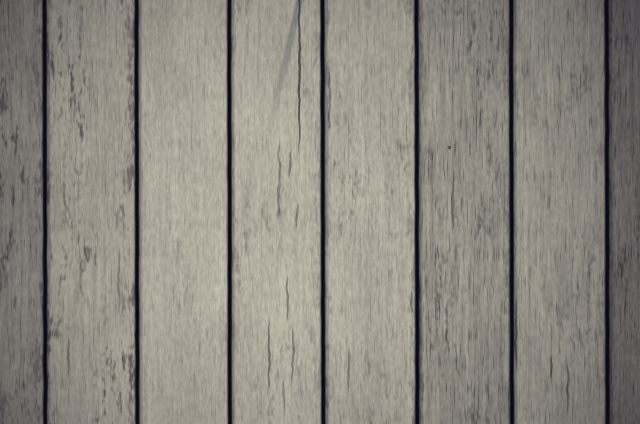
Reproduce this texture procedurally as a Shadertoy shader.

```glsl
// Weathered vertical deck boards with dark gaps, stains, cracks and a vignette.
#define FIRST_GAP 0.0703      // x of the first gap, in canvas widths
#define BOARD_WIDTH 0.1432
#define WIDENING 0.00355      // slow growth of board width to the right
#define GAP_HALF 0.0031
#define BEVEL 0.0050
#define GRAIN 0.13
#define STAIN 0.46
#define CRACKS 20
#define VIGNETTE vec2(1.25, 1.20)
#define SHADOW_COLOR vec3(0.045, 0.045, 0.095)
#define WOOD_COLOR vec3(0.71, 0.69, 0.63)

// Per board: tone, stain amount, streak amount
const vec3 BOARDS[8] = vec3[8](
    vec3(0.86, 0.75, 1.1), vec3(1.00, 1.00, 0.9),
    vec3(1.02, 0.25, 0.6), vec3(1.01, 0.40, 0.6),
    vec3(0.98, 0.55, 0.8), vec3(0.88, 0.55, 1.4),
    vec3(0.99, 0.45, 1.2), vec3(0.76, 0.50, 1.3));

vec2 hash2(vec2 p) {
    vec3 q = fract(p.xyx * vec3(0.1031, 0.1030, 0.0973));
    q += dot(q, q.yzx + 33.33);
    return fract((q.xx + q.yz) * q.zy);
}

float cornerGradient(vec2 cell, vec2 offset) {
    float angle = 6.2832 * hash2(cell).x;
    return dot(vec2(cos(angle), sin(angle)), offset);
}

float noise(vec2 p) {
    vec2 c = floor(p), f = fract(p), e = vec2(0.0, 1.0);
    vec2 u = f * f * f * (f * (f * 6.0 - 15.0) + 10.0);
    return 1.4 * mix(
        mix(cornerGradient(c, f), cornerGradient(c + e.yx, f - e.yx), u.x),
        mix(cornerGradient(c + e, f - e), cornerGradient(c + 1.0, f - 1.0), u.x), u.y);
}

float fbm(vec2 p) {
    float sum = 0.0, amp = 0.55;
    for (int i = 0; i < 4; i++) {
        sum += amp * noise(p);
        p = p * 2.03 + 17.3;
        amp *= 0.55;
    }
    return sum;
}

// Thin wandering line along the grain, tapered at both ends
float crack(vec2 p, vec2 center, float halfLength, float seed, float aa) {
    float along = abs(p.y - center.y) / halfLength;
    float path = center.x + 0.004 * fbm(vec2(p.y * 22.0, seed * 7.3));
    float width = 0.0009 * (1.0 - along);
    float line = 1.0 - smoothstep(width, width + aa, abs(p.x - path));
    return line * (1.0 - smoothstep(0.6, 1.0, along));
}

void mainImage(out vec4 fragColor, in vec2 fragCoord) {
    vec2 p = fragCoord / iResolution.x;
    float height = iResolution.y / iResolution.x;
    float aa = 1.2 / iResolution.x;

    // Board layout, with edges that waver slightly
    float k = (p.x - FIRST_GAP + 0.002 * (p.y - 0.33)) / BOARD_WIDTH;
    k -= WIDENING * k * k;
    k += 0.004 * noise(vec2(p.y * 25.0, floor(k + 0.5) * 9.7));
    float id = floor(k), across = fract(k);
    float left = across * BOARD_WIDTH, right = (1.0 - across) * BOARD_WIDTH;
    vec3 board = BOARDS[int(clamp(id + 1.0, 0.0, 7.0))];
    vec2 q = p + vec2(id * 3.17, id * 5.71);

    // Wood grain: broad mottling, long streaks, fine pores
    q.x += 0.003 * noise(q * vec2(9.0, 5.0));
    float value = board.x + 0.09 * fbm(q * vec2(16.0, 6.0));
    value += GRAIN * board.z * fbm(q * vec2(150.0, 7.0));
    value += GRAIN * fbm(q * vec2(210.0, 70.0));
    float pores = noise(q * vec2(330.0, 24.0));
    value -= 0.16 * board.z * smoothstep(0.25, 0.75, pores);

    // Dark ragged stains, gathered in patches and near board edges
    float patches = smoothstep(-0.25, 0.45, noise(q * vec2(15.0, 5.0)));
    float edgeWear = smoothstep(0.78, 0.98, across) + smoothstep(0.14, 0.02, across);
    float ragged = fbm(q * vec2(75.0, 17.0)) + 0.35 * noise(q * vec2(200.0, 90.0));
    float stain = smoothstep(0.02, 0.60, ragged + 0.14 * edgeWear);
    value -= STAIN * board.y * stain * max(patches, 0.8 * edgeWear);

    // Cracks, densest left of the middle
    float cracks = crack(p, vec2(0.468, 0.56), 0.16, 3.0, aa);
    for (int i = 0; i < CRACKS; i++) {
        float n = float(i);
        vec2 h = hash2(vec2(n + 2.0, 41.0)), g = hash2(vec2(n, 97.0));
        float spread = 2.0 * h.x - 1.0;
        vec2 center = vec2(0.45 + 0.5 * spread * abs(spread), h.y * height);
        cracks = max(cracks, (0.4 + 0.4 * g.y) * crack(p, center, 0.015 + 0.05 * g.x, n, aa));
    }
    value *= 1.0 - 0.55 * cracks;

    // Slanted cool smear and a small nail mark
    vec2 from = vec2(0.470, 0.67), axis = vec2(-0.053, -0.23);
    float t = clamp(dot(p - from, axis) / dot(axis, axis), 0.0, 1.0);
    float smear = smoothstep(0.008, 0.002, length(p - from - t * axis)) * (1.0 - t);
    float nail = smoothstep(0.0036, 0.0018, length(p - vec2(0.702, 0.432)));
    value *= (1.0 - 0.28 * smear) * (1.0 - 0.45 * nail);

    // Bevelled sides, vignette and gaps
    value *= mix(0.74, 1.0, smoothstep(BEVEL, BEVEL + 0.005, left));
    value *= mix(0.80, 1.0, smoothstep(GAP_HALF, GAP_HALF + 0.004, right));
    vec2 offCenter = p - vec2(0.47, 0.46 * height);
    value *= 1.0 - dot(VIGNETTE, offCenter * offCenter);
    value *= smoothstep(GAP_HALF - aa, GAP_HALF + aa, min(left, right));

    vec3 color = mix(SHADOW_COLOR, WOOD_COLOR, max(value, 0.0));
    color += vec3(-0.02, 0.0, 0.025) * smear;
    fragColor = vec4(clamp(color, 0.0, 1.0), 1.0);
}
```
